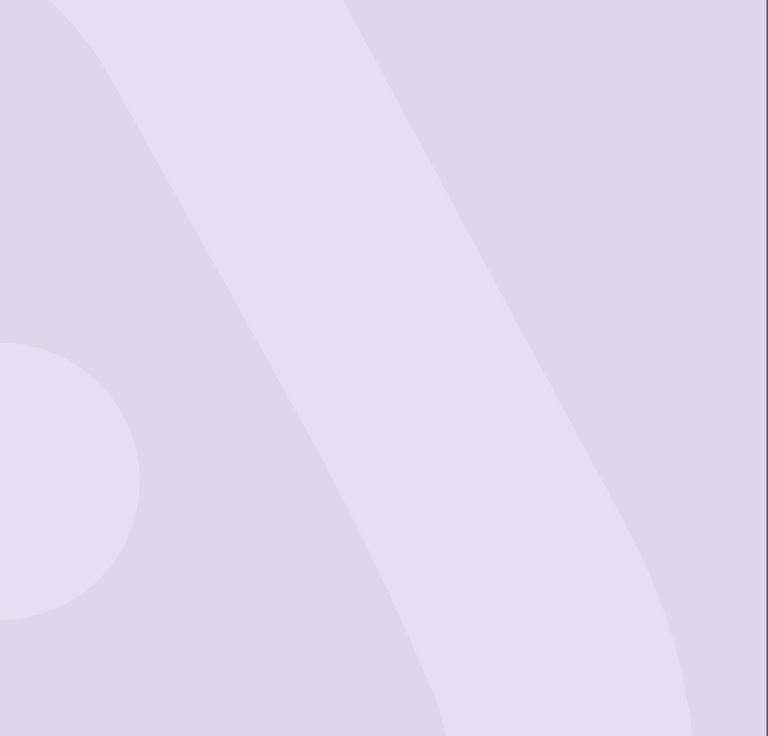
Write a Shadertoy shader that draws this background.

```glsl
// A pale lilac ground crossed by a broad, softly bent diagonal band,
// with a disc cut by the left side and a hairline at the right side.
// Band sides are straight lines eased by parabolas; all units are canvas heights.

#define GROUND_COLOR vec3(0.877, 0.846, 0.917)
#define SHAPE_COLOR vec3(0.906, 0.872, 0.938)
#define HAIRLINE_COLOR vec3(0.33, 0.31, 0.36)
#define HAIRLINE_WIDTH 0.00205
#define DISC_CENTER vec2(0.002, 0.654)
#define DISC_RADIUS 0.188
#define LEFT_LINE vec2(0.0911, 0.557)
#define RIGHT_LINE vec2(0.4660, 0.539)

// Parabola that starts growing once t passes zero.
float bend(float t, float strength) {
    t = max(t, 0.0);
    return strength * t * t;
}

// Horizontal place of each band side at a given depth below the top.
float leftSide(float depth) {
    return LEFT_LINE.x + LEFT_LINE.y * depth
         - bend(0.1005 - depth, 2.45)
         - bend(depth - 0.543, 0.170)
         - bend(depth - 0.9375, 2.0);
}

float rightSide(float depth) {
    return RIGHT_LINE.x + RIGHT_LINE.y * depth - bend(depth - 0.7065, 0.75);
}

// Soft coverage of a shape from its signed distance.
float coverage(float dist, float pixel) {
    return clamp(0.5 - dist / pixel, 0.0, 1.0);
}

void mainImage(out vec4 fragColor, in vec2 fragCoord) {
    float pixel = 1.0 / iResolution.y;
    float canvasWidth = iResolution.x * pixel;
    vec2 p = fragCoord * pixel;
    p.y = 1.0 - p.y; // depth measured from the top

    // Band: between both sides, scaled to approximate true distance
    float slopeScale = inversesqrt(1.0 + LEFT_LINE.y * LEFT_LINE.y);
    float band = max(leftSide(p.y) - p.x, p.x - rightSide(p.y)) * slopeScale;

    // Disc, joined with the band
    float disc = length(p - DISC_CENTER) - DISC_RADIUS;
    float shapes = coverage(min(band, disc), pixel);
    vec3 color = mix(GROUND_COLOR, SHAPE_COLOR, shapes);

    // Hairline along the right side
    float hairline = coverage(canvasWidth - HAIRLINE_WIDTH - p.x, pixel);
    color = mix(color, HAIRLINE_COLOR, hairline);

    fragColor = vec4(color, 1.0);
}
```
